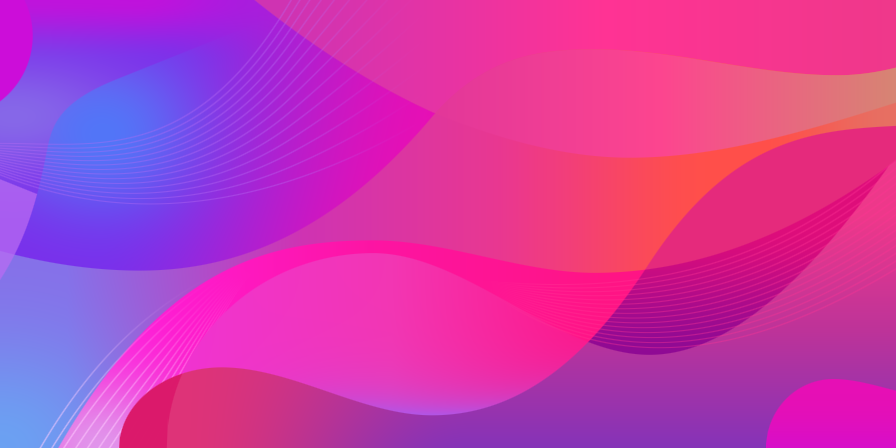
This background is drawn by a Shadertoy shader. Its source:

```glsl
const vec3 SKY = vec3(.42, .63, .95);
const vec3 PERIWINKLE = vec3(.53, .43, .91);
const vec3 ORCHID = vec3(.81, .2, .7);
const vec3 ROSE = vec3(.93, .22, .54);
const vec3 CORAL = vec3(1, .31, .29);
const vec3 TAN = vec3(.84, .52, .45);
const vec3 PINK = vec3(1, .2, .58);
const vec3 VIOLET = vec3(.48, .18, .92);
const vec3 AZURE = vec3(.32, .46, .97);
const vec3 LILAC = vec3(.72, .42, .95);
const vec3 MAGENTA = vec3(.8, .05, .85);
const vec3 FUCHSIA = vec3(.9, .06, .71);
const vec3 HOT_PINK = vec3(1, .08, .52);
const vec3 CRIMSON = vec3(.86, .1, .42);
const vec3 PLUM = vec3(.56, .04, .58);
const vec3 GRAPE = vec3(.52, .2, .72);
const float STRAND_HALF_WIDTH = .0011;

float fill(float d) { return clamp(.5 + d / max(fwidth(d), 1e-5), 0., 1.); }

vec3 ramp(vec3 a, vec3 b, vec3 c, float t) {
    return mix(mix(a, b, clamp(2. * t, 0., 1.)), c, clamp(2. * t - 1., 0., 1.));
}

float glow(vec2 p, vec2 center, vec2 size) {
    vec2 q = (p - center) / size;
    return exp(-dot(q, q));
}

// Cubic between two points with given slopes, continued as straight lines
float curve(float x, float x0, float y0, float m0, float x1, float y1, float m1) {
    float w = x1 - x0, t = clamp((x - x0) / w, 0., 1.), u = 1. - t;
    return mix(y0, y1, t * t * (3. - 2. * t)) + w * t * u * (m0 * u - m1 * t)
         + m0 * min(x - x0, 0.) + m1 * max(x - x1, 0.);
}

float dome(float x, float center, float radius, float height) {
    float u = (x - center) / radius, v = 1. - u * u;
    return height * sign(v) * sqrt(abs(v));
}

// Evenly spaced fine lines blended between two curves
float strands(float y, float top, float low, float count) {
    float s = count * (top - y) / max(top - low, .001);
    float d = abs(fract(s - .5) - .5) / max(fwidth(s) * iResolution.y, 1e-4);
    float line = clamp(.5 + (STRAND_HALF_WIDTH - d) * iResolution.y, 0., 1.);
    return line * step(-.5, s) * step(s, count + .5);
}

void mainImage(out vec4 fragColor, in vec2 fragCoord) {
    vec2 p = fragCoord / iResolution.xy * vec2(2, 1);
    float x = p.x, y = p.y;

    // Long edges, as heights over x
    float ridge = x < .833 ? curve(x, .13, 0., 1.74, .833, .4635, 0.)
        : x < 1.328 ? curve(x, .833, .4635, 0., 1.328, .391, 0.)
        : curve(x, 1.328, .391, 0., 1.984, .63, .72);
    float fold = x < .833 ? dome(x, .833, .461, .435)
        : x < 1.45 ? curve(x, .833, .435, 0., 1.45, .208, 0.)
        : curve(x, 1.45, .208, 0., 1.984, .63, 1.4);
    float swell = x < .495 ? dome(x, .495, .229, .18)
        : x < .964 ? curve(x, .495, .18, 0., .964, .073, 0.)
        : x < 1.445 ? curve(x, .964, .073, 0., 1.445, .406, 1.55)
        : curve(x, 1.445, .406, 1.55, 2., .719, .05);
    float veilTop = x < 1.328 ? curve(x, .971, .747, 1.1, 1.328, .89, 0.)
        : x < 1.87 ? curve(x, 1.328, .89, 0., 1.87, .832, 0.)
        : curve(x, 1.87, .832, 0., 2., .849, .25);
    float veilLow = x < 1.406 ? curve(x, .971, .747, -.4, 1.406, .648, 0.)
        : curve(x, 1.406, .648, 0., 2., .771, .32);
    float lobeTop = curve(x, .568, 1., -.8, .971, .747, -.45);
    float lobeLow = x < .3125 ? curve(x, 0., .44, -.27, .3125, .396, 0.)
        : curve(x, .3125, .396, 0., .971, .747, 1.2);
    float mound = x < 1.86 ? dome(x, 1.86, .15, .154) : curve(x, 1.86, .154, 0., 2., .128, -.25);
    float bay = y < .66 ? curve(y, .375, 0., .65, .66, .104, .2)
        : curve(y, .66, .104, .2, .823, .26, 2.5);
    float belowSwell = fill(swell - y), rightSide = step(1.2, x);

    // Middle field, upper field and veil
    vec3 color = ramp(PERIWINKLE, ORCHID, ROSE, (x - .15) / 1.05);
    color = mix(color, CORAL, smoothstep(1.1, 1.6, x));
    color = mix(color, TAN, .6 * smoothstep(1.7, 2., x));
    color = mix(color, SKY, glow(p, vec2(0), vec2(.3, .25)));
    vec3 upper = ramp(ORCHID, PINK, ROSE, (x - .65) / 1.4);
    color = mix(color, upper, fill(y - (x < .971 ? lobeTop : veilTop)));
    vec3 veil = ramp(mix(ORCHID, ROSE, .6), vec3(.99, .27, .56), TAN, (x - .95) / 1.05);
    color = mix(color, veil, fill(min(veilTop - y, y - veilLow)));

    // Left lobe with its blue bay
    vec3 lobe = mix(VIOLET, FUCHSIA, smoothstep(.25, .95, x + .25 * (.6 - y)));
    lobe = mix(lobe, MAGENTA, .85 * smoothstep(.86, 1., y) * (1. - smoothstep(.3, .8, x)));
    lobe = mix(lobe, PERIWINKLE, .9 * glow(p, vec2(.03, .74), vec2(.28, .13)));
    lobe = mix(lobe, AZURE, fill(x - bay) * glow(p, vec2(.23, .7), vec2(.2, .17)));
    color = mix(color, lobe, fill(min(lobeTop - y, y - lobeLow)));
    color = mix(color, LILAC, .75 * fill(min(bay - x, .6 - .4 * x - y)));
    color = mix(color, MAGENTA, fill(.183 - length(p - vec2(-.11, .92))));
    float lines = strands(y, curve(x, 0., .68, 0., .65, 1., 1.7), curve(x, 0., .61, -.4, .971, .747, .6), 13.);
    color = mix(color, LILAC, .4 * lines * (1. - smoothstep(.6, .97, x)));

    // Right arch, hot ribbon and dark leaf
    color = mix(color, mix(ROSE, CRIMSON, .45), belowSwell * rightSide);
    vec3 ribbon = ramp(vec3(1, .11, .85), vec3(.99, .08, .64), HOT_PINK, (x - .3) / 1.05);
    ribbon = mix(ribbon, vec3(.88, .58, .92), glow(p, vec2(.22, 0), vec2(.2, .16)));
    vec3 leaf = mix(PLUM, vec3(.87, .05, .48), smoothstep(.2, .5, y));
    color = mix(color, mix(ribbon, leaf, belowSwell * rightSide), fill(ridge - y));
    lines = strands(y, curve(x, .09, 0., 1.7, .52, .41, .5), curve(x, .35, 0., 2., .6, .42, .5), 12.);
    color = mix(color, vec3(1, .8, 1), .6 * lines * (1. - smoothstep(0., .4, y)));
    color = mix(color, CRIMSON, belowSwell * step(x, .6));

    // Pink swell and the dusk beneath it
    vec3 petal = ramp(vec3(.94, .2, .82), vec3(.95, .21, .7), HOT_PINK, (x - .4) / .95);
    float rim = exp(-max(y - swell, 0.) / .05) * glow(p, vec2(.96, y), vec2(.22, 1));
    petal = mix(petal, vec3(.66, .35, .93), .9 * rim);
    vec3 dusk = ramp(GRAPE, vec3(.74, .2, .6), ROSE, y / .52);
    dusk = mix(dusk, vec3(.87, .2, .47), 1. - smoothstep(.4, 1.05, x));
    color = mix(color, mix(petal, dusk, belowSwell), fill(min(fold, ridge) - y));
    lines = strands(y, curve(x, 1.06, .375, -.1, 1.96, .61, .8), curve(x, 1.06, .37, -.75, 2., .4, .6), 14.);
    color = mix(color, PINK, .4 * lines * smoothstep(1.06, 1.25, x));

    // Lower right mound
    color = mix(color, mix(MAGENTA, FUCHSIA, smoothstep(-.1, .12, y)), fill(mound - y));
    fragColor = vec4(color, 1);
}
```
